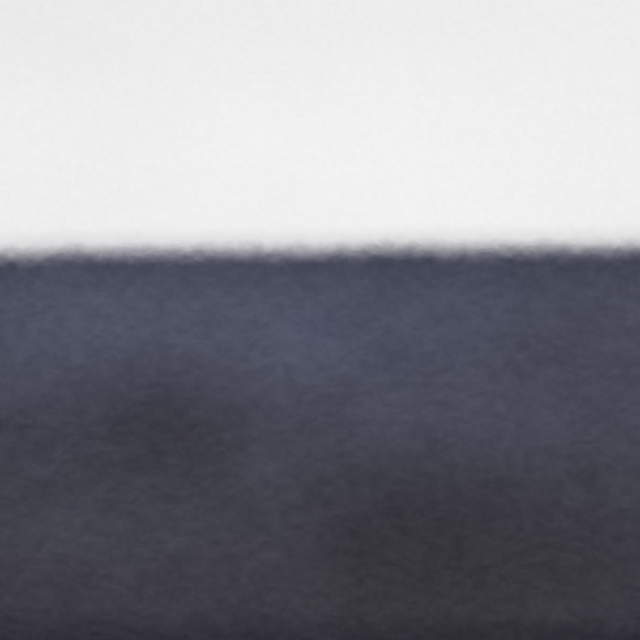
Write a three.js fragment shader that draws this background.

```glsl
// Pale plaster wall fading softly into a slate-blue leathery lower field.
varying vec2 vUv;

const vec3 PALE = vec3(0.932, 0.932, 0.933);
const vec3 HAZE = vec3(0.78, 0.765, 0.78);
const vec3 SLATE = vec3(0.292, 0.302, 0.363);
const vec3 CHARCOAL = vec3(0.235, 0.232, 0.263);
const vec3 BLUE_GLOW = vec3(0.040, 0.044, 0.060);
const vec3 WARM_SHADE = vec3(0.036, 0.042, 0.052);

float hash(vec2 p) {
  vec3 q = fract(vec3(p.xyx) * 0.1031);
  q += dot(q, q.yzx + 33.33);
  return fract((q.x + q.y) * q.z);
}

float valueNoise(vec2 p) {
  vec2 cell = floor(p);
  vec2 f = fract(p);
  f = f * f * (3.0 - 2.0 * f);
  float low = mix(hash(cell), hash(cell + vec2(1.0, 0.0)), f.x);
  float high = mix(hash(cell + vec2(0.0, 1.0)), hash(cell + vec2(1.0)), f.x);
  return mix(low, high, f.y);
}

// Layered noise, centred on zero
float fbm(vec2 p) {
  float sum = 0.0;
  float weight = 0.5;
  for (int i = 0; i < 5; i++) {
    sum += weight * (valueNoise(p) - 0.5);
    p = mat2(0.8, 0.6, -0.6, 0.8) * p * 2.03 + 17.3;
    weight *= 0.5;
  }
  return sum;
}

// Soft elliptical spot
float glow(vec2 p, vec2 centre, vec2 radius) {
  vec2 d = (p - centre) / radius;
  return exp(-dot(d, d));
}

// Fine creases, bent by broader noise
float creases(vec2 p) {
  vec2 bend = vec2(fbm(p * 14.0), fbm(p * 14.0 + 41.0)) * 0.035;
  return fbm((p + bend) * vec2(58.0, 105.0));
}

vec3 paleField(vec2 p, float grain) {
  float clouds = fbm(p * 5.0 + 8.0);
  float light = 0.012 * glow(p, vec2(0.55, 0.72), vec2(0.5, 0.16));
  light -= 0.012 * smoothstep(0.8, 1.0, p.y) * (1.0 - p.x);
  return PALE + light + clouds * 0.016 + grain * 0.024;
}

vec3 darkField(vec2 p, float grain, float crease) {
  float clouds = fbm(p * vec2(5.0, 6.0) + 3.0);
  float depth = smoothstep(0.08, 0.54, p.y + clouds * 0.16);
  vec3 color = mix(CHARCOAL, SLATE, depth);

  // Broad blue patches and warm shadows
  float blue = 0.7 * glow(p, vec2(0.56, 0.47), vec2(0.19, 0.10));
  blue += 0.55 * glow(p, vec2(0.20, 0.49), vec2(0.20, 0.08));
  blue += 0.55 * glow(p, vec2(0.75, 0.34), vec2(0.15, 0.07));
  blue += 0.45 * glow(p, vec2(0.22, 0.18), vec2(0.22, 0.09));
  float shade = 0.7 * glow(p, vec2(0.31, 0.34), vec2(0.12, 0.12));
  shade += 0.5 * glow(p, vec2(0.72, 0.14), vec2(0.20, 0.11));
  shade += 0.4 * glow(p, vec2(0.96, 0.43), vec2(0.12, 0.13));
  color += BLUE_GLOW * blue - WARM_SHADE * shade;

  // Darkened rims along the top and bottom
  color -= 0.022 * smoothstep(0.53, 0.59, p.y);
  color -= 0.045 * (1.0 - smoothstep(0.0, 0.055, p.y));
  return color + clouds * 0.045 + crease * 0.055 + grain * 0.025;
}

void main() {
  float grain = fbm(vUv * 150.0);
  float crease = creases(vUv);

  // Slightly rising, uneven boundary with a long upper fade
  float edge = 0.576 + 0.012 * vUv.x + 0.012 * fbm(vec2(vUv.x * 6.0, 2.0));
  float height = vUv.y - edge + crease * 0.008;
  float fade = smoothstep(0.0, 0.044, height);
  float haze = 1.0 - smoothstep(0.018, 0.068, height);

  vec3 pale = mix(paleField(vUv, grain), HAZE, haze * 0.65);
  vec3 dark = darkField(vUv, grain, crease);
  gl_FragColor = vec4(clamp(mix(dark, pale, fade), 0.0, 1.0), 1.0);
}
```
